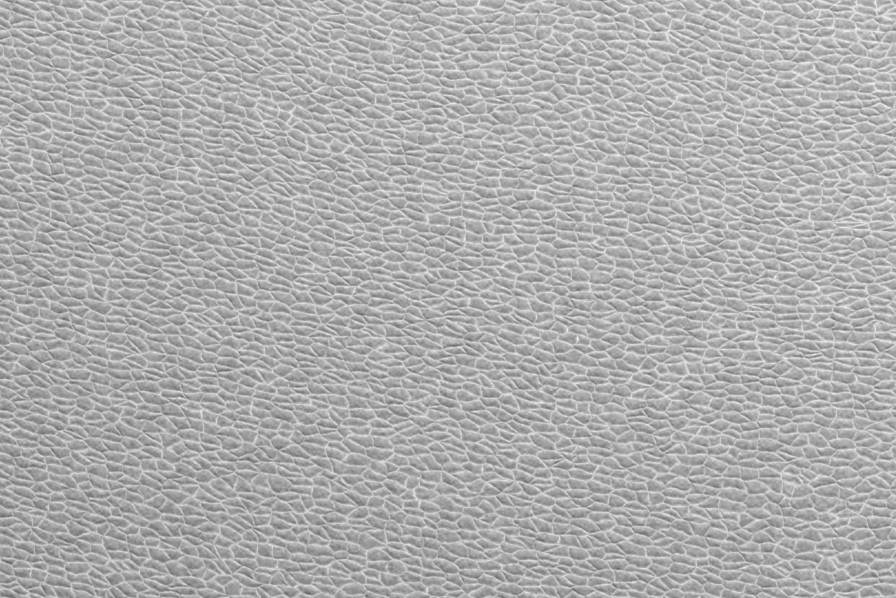
Reproduce this texture procedurally as a Shadertoy shader.

```glsl
#define CELLS vec2(32.0, 66.0)   // pebbles per canvas height, across and up
#define JITTER 0.84
#define ROUNDING 0.0027          // width of a pebble's shoulder
#define CREASE_WIDTH 0.0011
#define LIGHT_STEP 0.0027
#define RELIEF 0.33
#define CREASE_GLOW 0.19
#define BUMPS 0.22               // height of the fine surface grain
#define SPECKLE 0.08
#define BASE_GREY 0.643

vec2 hash22(vec2 p) {
    vec3 q = fract(p.xyx * vec3(0.1031, 0.1030, 0.0973));
    q += dot(q, q.yzx + 33.33);
    return fract((q.xx + q.yz) * q.zy);
}

float valueNoise(vec2 p) {
    vec2 i = floor(p), f = fract(p);
    f = f * f * (3.0 - 2.0 * f);
    float low = mix(hash22(i).x, hash22(i + vec2(1, 0)).x, f.x);
    float high = mix(hash22(i + vec2(0, 1)).x, hash22(i + vec2(1, 1)).x, f.x);
    return mix(low, high, f.y);
}

// Bends the rows: falling to the right, flatter towards the right side
vec2 flow(vec2 p) {
    vec2 q = p;
    q.y += 0.25 * p.x - 0.06 * p.x * p.x + 0.04 * valueNoise(p * 3.0 + 7.0);
    q.y += 0.006 * valueNoise(p * 28.0) + 0.004 * valueNoise(p * 70.0 + 5.0);
    q.x += 0.010 * valueNoise(p * 24.0 + 31.0) + 0.008 * valueNoise(p * 76.0 + 43.0);
    return q;
}

vec2 seed(vec2 cell) {
    return cell + 0.5 + JITTER * (hash22(cell + 61.0) - 0.5);
}

// Distance to the nearest crease, in canvas heights
float creaseDistance(vec2 p) {
    vec2 q = flow(p) * CELLS;
    vec2 home = floor(q), nearestCell = home, nearest = vec2(0.0);
    float best = 1e3;
    for (int y = -1; y <= 1; y++)
    for (int x = -1; x <= 1; x++) {
        vec2 cell = home + vec2(x, y);
        vec2 toSeed = seed(cell) - q;
        float d = dot(toSeed, toSeed);
        if (d < best) { best = d; nearest = toSeed; nearestCell = cell; }
    }
    float edge = 1.0;
    for (int y = -1; y <= 1; y++)
    for (int x = -1; x <= 1; x++) {
        if (x == 0 && y == 0) continue;
        vec2 other = seed(nearestCell + vec2(x, y)) - q;
        vec2 normal = normalize(other - nearest);
        float d = dot(0.5 * (nearest + other), normal);
        edge = min(edge, d / length(normal * CELLS));
    }
    return max(edge, 0.0);
}

float grain(vec2 p) {
    return valueNoise(p * 150.0) + valueNoise(p * 270.0 + 17.0) - 1.0;
}

float pebbleHeight(float edge, vec2 p) {
    return 1.0 - exp(-edge / ROUNDING) + BUMPS * grain(p);
}

float leather(vec2 p) {
    // Light falls from above, so upper flanks brighten and lower ones darken
    vec2 above = p + vec2(0.25, 1.0) * LIGHT_STEP;
    float edge = creaseDistance(p);
    float slope = pebbleHeight(edge, p) - pebbleHeight(creaseDistance(above), above);

    // Creases fade in and out along their length
    float fade = mix(0.25, 1.75, valueNoise(p * 60.0 + 23.0));
    float glow = fade * exp(-edge / CREASE_WIDTH);
    return RELIEF * slope + CREASE_GLOW * glow + SPECKLE * grain(p + 5.0);
}

void mainImage(out vec4 fragColor, in vec2 fragCoord) {
    // Four samples per pixel smooth the creases
    float shade = 0.0;
    for (int i = 0; i < 4; i++) {
        vec2 offset = vec2(i % 2, i / 2) * 0.5 - 0.25;
        shade += 0.25 * leather((fragCoord + offset) / iResolution.y);
    }

    // Broad light, strongest at the upper right
    vec2 uv = fragCoord / iResolution.xy;
    float broad = 0.045 * (uv.x - 0.5) + 0.06 * (uv.y - 0.5);

    fragColor = vec4(vec3(clamp(BASE_GREY + broad + shade, 0.0, 1.0)), 1.0);
}
```
